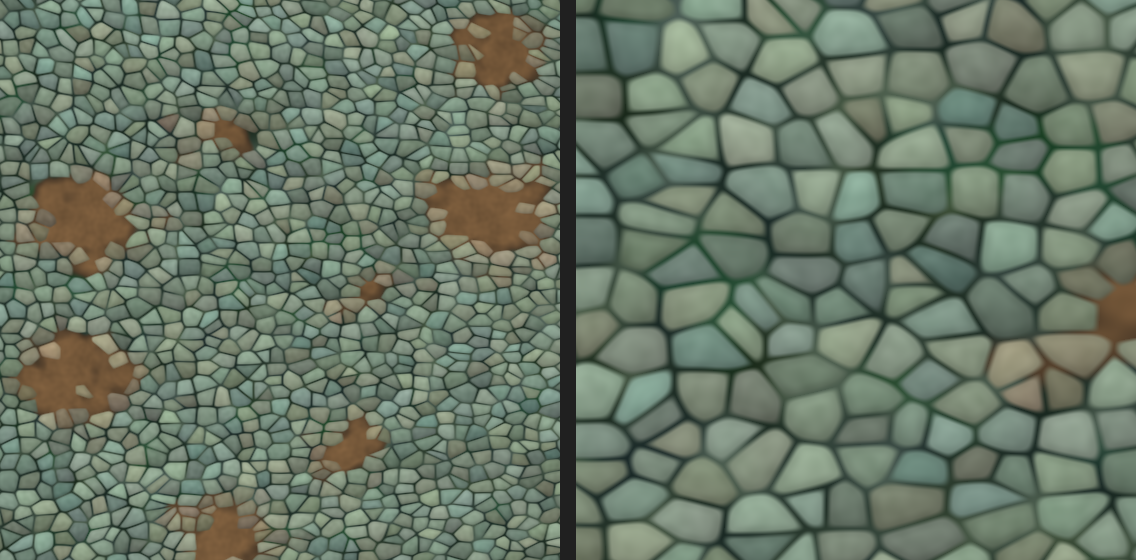
Left: the whole. Right: its middle third, enlarged.
Reproduce this texture procedurally as a three.js fragment shader.

```glsl
// Grey-green gravel with soft dark gaps, thinned out in places to bare brown earth.
// Stones are rounded Voronoi cells on a stretched, slightly fanned grid; cells whose
// centre falls inside a ragged earth patch are left out.

varying vec2 vUv;

const float COLUMNS = 31.0;          // stones across the canvas
const float ROWS_LEFT = 36.0;        // stones up the canvas at the left side
const float ROWS_GAIN = 10.0;        // extra rows (flatter stones) at the right side
const float FAN_HEIGHT = 0.35;       // height at which the rows run level
const float JITTER = 0.86;
const float ROUNDNESS = 20.0;        // lower rounds the stone corners more
const float EDGE_SOFTNESS = 0.15;

const int PATCH_COUNT = 8;
const vec2 PATCH_START = vec2(0.87, 0.62);
const vec2 PATCH_STEP = vec2(0.7549, 0.5698);
const float PATCH_RADIUS = 0.042;
const float PATCH_VARIATION = 0.03;

const vec3 STONE = vec3(0.475, 0.545, 0.480);
const vec3 TAN_STONE = vec3(0.53, 0.48, 0.38);
const vec3 SHALLOW_GAP = vec3(0.30, 0.37, 0.31);
const vec3 DEEP_GAP = vec3(0.10, 0.16, 0.13);
const vec3 MOSS_GAP = vec3(0.10, 0.28, 0.16);
const vec3 EARTH = vec3(0.46, 0.345, 0.225);
const vec3 DARK_EARTH = vec3(0.30, 0.23, 0.16);

vec2 hash2(vec2 p) {
  vec3 q = fract(p.xyx * vec3(0.1031, 0.1030, 0.0973));
  q += dot(q, q.yzx + 33.33);
  return fract((q.xx + q.yz) * q.zy);
}

float cornerSlope(vec2 corner, vec2 offset) {
  return dot(hash2(corner + 71.0) * 2.0 - 1.0, offset);
}

float gradientNoise(vec2 p) {
  vec2 i = floor(p), f = fract(p);
  vec2 u = f * f * f * (f * (f * 6.0 - 15.0) + 10.0);
  vec2 x = vec2(1.0, 0.0), y = vec2(0.0, 1.0);
  return mix(mix(cornerSlope(i, f), cornerSlope(i + x, f - x), u.x),
             mix(cornerSlope(i + y, f - y), cornerSlope(i + 1.0, f - 1.0), u.x), u.y);
}

// Canvas position to stone grid, and back.
vec2 toGrid(vec2 p) {
  return vec2(p.x * COLUMNS, (p.y - FAN_HEIGHT) * (ROWS_LEFT + ROWS_GAIN * p.x));
}

vec2 fromGrid(vec2 q) {
  float x = q.x / COLUMNS;
  return vec2(x, q.y / (ROWS_LEFT + ROWS_GAIN * x) + FAN_HEIGHT);
}

vec2 stoneCentre(vec2 cell) {
  return cell + 0.5 + JITTER * (hash2(cell + 200.0) - 0.5);
}

// Signed distance to the ragged earth patches, negative inside.
float earthDistance(vec2 p) {
  float d = 1.0;
  for (int i = 0; i < PATCH_COUNT; i++) {
    float n = float(i);
    vec2 centre = fract(PATCH_START + n * PATCH_STEP);
    float radius = PATCH_RADIUS + PATCH_VARIATION * cos(1.9 * n);
    d = min(d, length((p - centre) * vec2(0.85, 1.1)) - radius);
  }
  return d + 0.075 * gradientNoise(p * 15.0) + 0.03 * gradientNoise(p * 37.0);
}

// Rounded distance from q to the border of its cell; also gives the cell itself.
float stoneBorder(vec2 q, out vec2 cell) {
  vec2 base = floor(q);
  float nearest = 9.0;
  for (int j = -1; j <= 1; j++)
    for (int i = -1; i <= 1; i++) {
      vec2 c = base + vec2(float(i), float(j));
      vec2 r = stoneCentre(c) - q;
      if (dot(r, r) < nearest) { nearest = dot(r, r); cell = c; }
    }
  vec2 own = stoneCentre(cell) - q;
  float sum = 0.0;
  for (int j = -2; j <= 2; j++)
    for (int i = -2; i <= 2; i++) {
      if (i == 0 && j == 0) continue;
      vec2 r = stoneCentre(cell + vec2(float(i), float(j))) - q;
      sum += exp(-ROUNDNESS * dot(0.5 * (own + r), normalize(r - own)));
    }
  return -log(sum) / ROUNDNESS;
}

void main() {
  vec2 p = vUv + 0.010 * vec2(gradientNoise(vUv * 11.0), gradientNoise(vUv * 11.0 + 40.0));
  vec2 q = toGrid(p), cell;
  float border = stoneBorder(q, cell);
  vec2 centre = stoneCentre(cell), local = q - centre;
  vec2 tone = hash2(cell + 317.0), tint = hash2(cell + 523.0) - 0.5;
  float grain = gradientNoise(p * 95.0);
  float blotch = gradientNoise(p * 24.0 + 9.0);

  // Ground: gaps of varied depth, giving way to earth.
  float shallow = smoothstep(-0.35, 0.45, blotch + 0.15 * (p.x - 0.5));
  vec3 gap = mix(DEEP_GAP, SHALLOW_GAP, shallow);
  gap = mix(gap, MOSS_GAP, 0.7 * smoothstep(0.12, 0.4, gradientNoise(p * 13.0 + 25.0)));
  gap.b += 0.06 * gradientNoise(p * 19.0 + 60.0);
  float bare = earthDistance(p);
  vec3 earth = mix(EARTH, DARK_EARTH, smoothstep(-0.012, 0.024, bare));
  earth *= 1.0 + 0.16 * gradientNoise(p * 30.0) + 0.08 * grain;
  vec3 ground = mix(earth, gap, smoothstep(0.014, 0.04, bare));

  // Stone: own tone and tint, lit from above.
  float rim = earthDistance(fromGrid(centre));
  vec3 stone = mix(TAN_STONE, STONE, smoothstep(0.0, 0.05, rim + 0.04 * tint.x));
  stone *= 1.0 + 0.34 * (tone.x - 0.5) + 0.20 * local.y - 0.05 * local.x;
  stone += 0.06 * tint.x * vec3(1.0, 0.1, -0.8) + 0.05 * tint.y * vec3(-0.5, 0.5, 0.1);
  stone += 0.05 * grain + 0.05 * blotch * vec3(0.6, 1.0, 0.7);
  stone *= 0.93 + 0.10 * smoothstep(0.04, 0.30, border);

  float cover = smoothstep(-0.03, EDGE_SOFTNESS - 0.03, border) * step(0.0, rim);
  vec3 colour = mix(ground, stone, cover);
  colour *= 1.0 + 0.10 * gradientNoise(p * 3.5 + 5.0);
  gl_FragColor = vec4(colour, 1.0);
}
```
